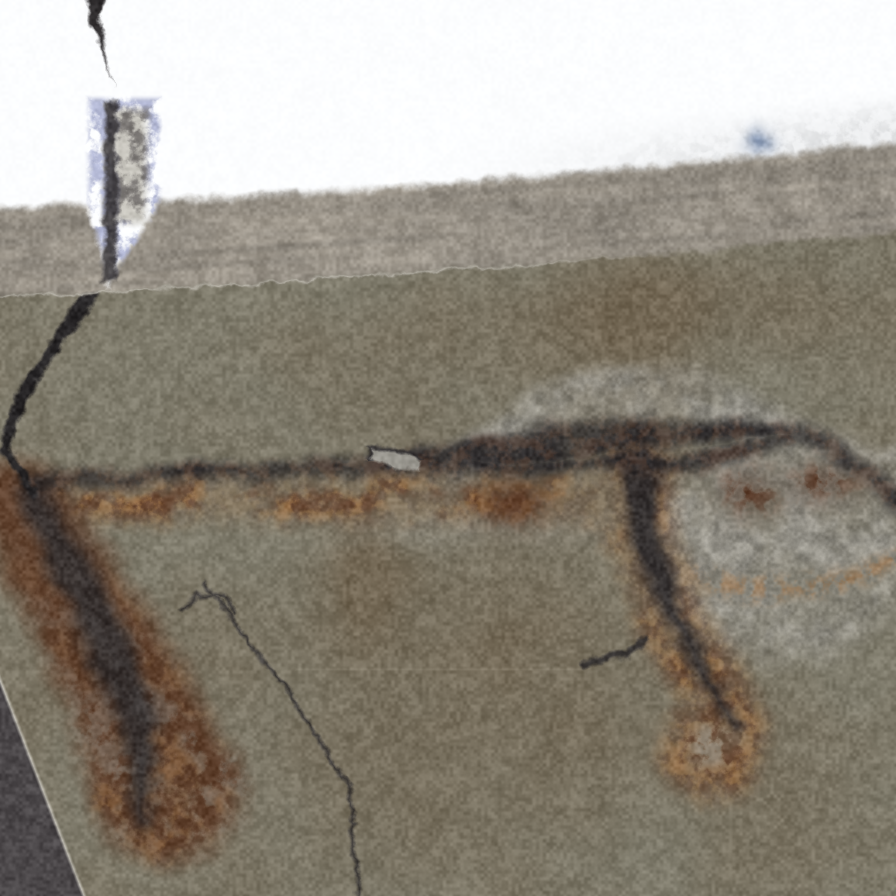
Write a Shadertoy shader that draws this texture.

```glsl
#define WALL vec3(.495, .48, .42)
#define WARM vec3(.45, .405, .33)
#define LEDGE vec3(.58, .555, .515)
#define PALE vec3(.6, .59, .56)
#define RUST vec3(.4, .25, .165)
#define OCHRE vec3(.57, .39, .22)
#define SOOT vec3(.19, .18, .185)
#define SKY vec3(.99, .995, 1)
#define WARP .022
#define GRAIN .1

vec3 col;

float hash(vec2 p) {
  vec3 q = fract(p.xyx * .1031);
  q += dot(q, q.yzx + 33.33);
  return fract((q.x + q.y) * q.z);
}

float noise(vec2 p) {
  vec2 i = floor(p), f = fract(p), e = vec2(0, 1);
  f *= f * (3. - 2. * f);
  return mix(mix(hash(i), hash(i + e.yx), f.x),
             mix(hash(i + e), hash(i + e.yy), f.x), f.y);
}

float fbm(vec2 p) {
  float sum = 0., amp = .5;
  for (int i = 0; i < 4; i++) {
    sum += amp * noise(p);
    p = mat2(1.6, 1.2, -1.2, 1.6) * p + 7.3;
    amp *= .5;
  }
  return sum;
}

// Distance to a four-point line, and position along it
vec2 path(vec2 p, vec4 m, vec4 n) {
  vec2 v[4] = vec2[4](m.xy, m.zw, n.xy, n.zw), best = vec2(9, 0);
  for (int i = 0; i < 3; i++) {
    vec2 a = p - v[i], b = v[i + 1] - v[i];
    float h = clamp(dot(a, b) / dot(b, b), 0., 1.);
    float d = length(a - b * h);
    if (d < best.x) best = vec2(d, (float(i) + h) / 3.);
  }
  return best;
}

float fill(float d, float soft) { return 1. - smoothstep(-soft, soft, d); }

float blot(vec2 p, vec4 e) {
  p = (p - e.xy) / e.zw;
  return exp(-dot(p, p));
}

float box(vec2 p, vec4 e) {
  p = abs(p - e.xy) - e.zw;
  return max(p.x, p.y);
}

void paint(vec3 c, float m) { col = mix(col, c, clamp(m, 0., 1.)); }

void mainImage(out vec4 fragColor, in vec2 fragCoord) {
  vec2 p = fragCoord / iResolution.xy;
  float px = 1. / iResolution.y;
  float mid = fbm(p * 28. + 5.), fine = fbm(p * 85. + 19.);
  vec2 q = p + WARP * (vec2(mid, fbm(p * 28. + 41.)) - .47);
  vec2 j = p + .012 * (vec2(fine, fbm(p * 70. + 63.)) - .47);
  float patchy = smoothstep(.3, .65, mid), speck = smoothstep(.33, .62, fine);
  vec3 rusty = mix(RUST, OCHRE, speck);

  // Wall with warm blotches
  col = WALL;
  paint(WARM, .75 * blot(p, vec4(.7, .65, .3, .07)) + .8 * blot(q, vec4(.41, .36, .05, .08))
    + .5 * blot(p, vec4(.58, .2, .22, .2)) + 1.2 * (fbm(p * 7.) - .42));
  col += .05 * fill(box(p, vec4(.49, .253, .16, .001)), .002);

  // Mineral bloom around the seam
  float crest = .455 + .105 * smoothstep(.43, .68, p.x) - .09 * smoothstep(.75, 1., p.x);
  float bloom = max(fill(length((q - vec2(.87, .385)) / vec2(.15, .12)) - 1., .2),
    fill(abs(q.y - crest) - .028, .015) * smoothstep(.46, .54, p.x));
  bloom = max(bloom, .6 * blot(q, vec4(.54, .415, .14, .025)));
  paint(PALE * (.8 + .4 * fine), bloom * (.45 + .4 * patchy));
  float bend = p.x - .86, arc = abs(q.y - .345 - 1.4 * bend * bend);
  paint(OCHRE, .65 * speck * fill(arc - .008, .014) * smoothstep(.75, .8, p.x));

  // Rust below the seam
  paint(rusty, fill(box(q, vec4(.36, .443, .31, .022)), .022) * (.25 + .6 * patchy));
  paint(RUST * .8, (.4 + .6 * speck) * (blot(q, vec4(.835, .45, .03, .025))
    + blot(q, vec4(.92, .46, .035, .02)) + .8 * blot(q, vec4(.575, .44, .035, .03))));

  // Left stain and its dark core
  vec2 body = path(q, vec4(.02, .44, .08, .34), vec4(.145, .22, .185, .12));
  paint(mix(RUST * .9, mix(PALE * .85, OCHRE, patchy), .5 * speck * body.y),
    .85 * fill(body.x - mix(.045, .082, body.y), .022));
  vec2 core = path(q, vec4(.035, .45, .095, .34), vec4(.155, .19, .16, .08));
  paint(SOOT, .85 * fill(core.x - .006 - .018 * sin(2.6 * core.y + .5), .016));

  // Right stain with a ringed foot
  vec2 drip = path(q, vec4(.715, .475, .718, .39), vec4(.75, .31, .822, .19));
  float foot = length(q - vec2(.795, .165));
  paint(rusty, fill(min(drip.x - .034, foot - .055), .022) * (.4 + .35 * patchy));
  paint(PALE * .9, .65 * speck * fill(foot - .025, .014));
  paint(SOOT, .92 * fill(drip.x - mix(.023, .005, drip.y), .012));

  // Dark seam, its lower strand and the pale chip
  float seam = path(q, vec4(.03, .463, .45, .482), vec4(.68, .514, .87, .522)).x;
  float tail = path(q, vec4(.87, .522, .92, .505), vec4(.96, .475, 1.01, .435)).x;
  float strand = path(q, vec4(.42, .478, .6, .481), vec4(.78, .486, .88, .51)).x;
  seam -= .013 * blot(p, vec4(.62, .5, .12, .2));
  paint(mix(SOOT, RUST, .35 * speck),
    fill(min(min(seam, tail), strand) - .01, .011) * (.72 + .25 * patchy));
  vec2 chip = j - vec2(.442, .487);
  float slab = max(abs(chip.x) - .028, abs(chip.y + .25 * chip.x) - .011 + .2 * abs(chip.x));
  paint(SOOT, fill(slab - .004, .003) * step(0., chip.y));
  paint(PALE, fill(slab, .003));

  // Thin cracks
  float thin = path(j, vec4(.228, .35, .32, .23), vec4(.39, .12, .4, -.01)).x;
  float spur = path(j, vec4(.2, .318, .22, .337), vec4(.25, .335, .26, .315)).x;
  float nick = path(j, vec4(.65, .258, .68, .268), vec4(.7, .27, .72, .287)).x;
  vec2 split = path(j, vec4(.103, .675, .023, .555), vec4(.006, .5, .04, .445));
  paint(SOOT, .85 * fill(min(min(thin, spur), nick - .002) - .002, .002 + px));
  paint(SOOT * .8, fill(split.x - mix(.008, .004, split.y), .002 + px));

  // Ledge and the bright surface above
  float lip = .668 + p.x * (.05 + .022 * p.x), rim = .768 + p.x * (.035 + .038 * p.x);
  float strata = noise(vec2(p.x * 9., (p.y - lip) * 130.));
  paint(LEDGE * (.82 + .16 * strata + .2 * mid), fill(lip - j.y, .003 + px));
  paint(PALE * 1.25, .7 * fill(abs(j.y - lip) - .001, .002) * fill(p.x - .65, .15));
  float veil = smoothstep(.45, 1., p.x) * fill(j.y - rim - .035, .03);
  vec3 bright = SKY - veil * (.05 + .08 * speck);
  bright -= vec3(.4, .34, .24) * blot(q, vec4(.849, .842, .015, .016));
  paint(bright, fill(rim - j.y, .006 + px));

  // Broken notch and the crack above
  float notch = abs(j.x - .137 + .014 * fill(p.y - .73, .05)) - .039 * smoothstep(.675, .78, p.y);
  paint(mix(vec3(.72, .74, .85), SKY, speck), fill(max(notch, abs(p.y - .785) - .105), .005));
  paint(mix(LEDGE * .8, PALE * 1.2, speck), .85 * fill(box(j, vec4(.146, .815, .018, .062)), .007));
  paint(SOOT * 1.2, .9 * fill(box(j, vec4(.123, .787, .007, .1)), .004));
  vec2 top = path(j, vec4(.108, 1.01, .104, .98), vec4(.115, .95, .127, .9));
  paint(SOOT, fill(top.x - mix(.01, -.002, top.y), .003));

  // Shadowed corner, then surface grain
  float corner = dot(p - vec2(0, .241), vec2(.932, .363));
  paint(SOOT * 1.55, fill(corner, px));
  paint(PALE * 1.35, .8 * fill(abs(corner) - .0015, .001 + px));
  float grain = noise(p * 260.) - .5 + 1.2 * (fine - .47);
  col += GRAIN * grain * (1. - .85 * smoothstep(.75, .95, col.g));
  fragColor = vec4(clamp(col, 0., 1.), 1);
}
```
